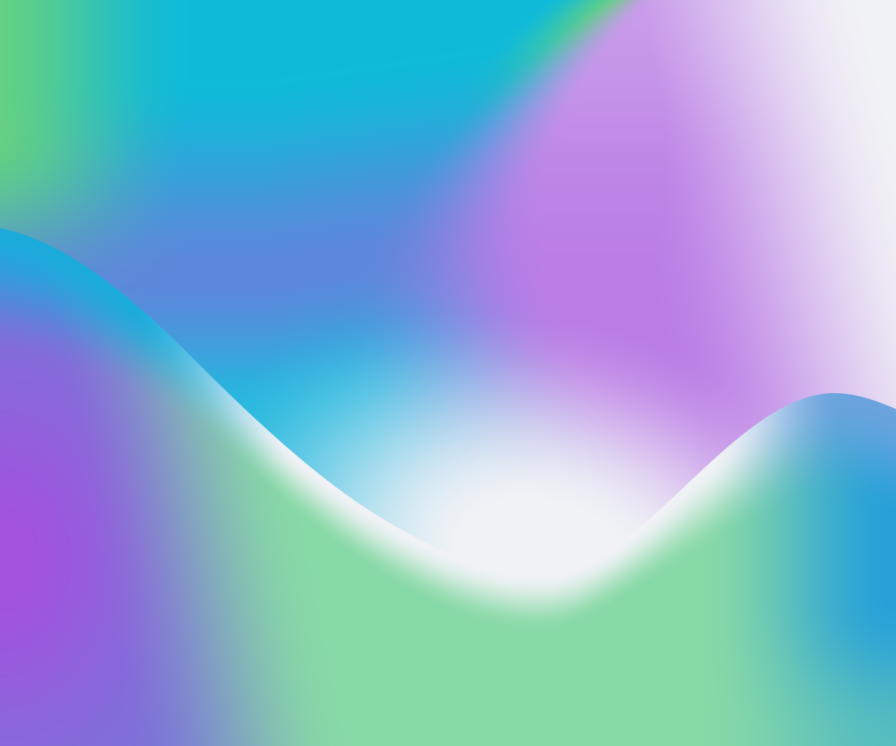
Give the GLSL for this background, as a WebGL 2 fragment shader.

```glsl
#version 300 es
precision highp float;
// Soft mesh-like gradient of cyan, violet and white behind a glowing green wave.

uniform vec2 u_resolution;
out vec4 outColor;

// Canvas space: x runs 0..ASPECT, y runs 0..1
const float ASPECT = 1.2;

const vec3 CYAN = vec3(0.06, 0.73, 0.85);
const vec3 LOW_CYAN = vec3(0.14, 0.72, 0.87);
const vec3 INDIGO = vec3(0.36, 0.53, 0.86);
const vec3 LEAF = vec3(0.40, 0.82, 0.50);
const vec3 ORCHID = vec3(0.73, 0.49, 0.90);
const vec3 PEARL = vec3(0.945, 0.95, 0.965);

const vec3 MINT = vec3(0.53, 0.85, 0.65);
const vec3 VIOLET = vec3(0.64, 0.32, 0.87);
const vec3 SLATE = vec3(0.47, 0.46, 0.85);
const vec3 OCEAN = vec3(0.15, 0.63, 0.85);
const vec3 RIM_CYAN = vec3(0.10, 0.67, 0.86);
const vec3 RIM_BLUE = vec3(0.42, 0.64, 0.87);

const vec2 GLOW_CENTER = vec2(0.734, 0.25);
const vec2 GLOW_RADII = vec2(0.50, 0.336);
const float GLOW_TILT = 0.15;

// Wave crest knots: x, height, slope
const int KNOTS = 7;
const vec3 WAVE[KNOTS] = vec3[KNOTS](
    vec3(0.0, 0.694, -0.2), vec3(0.25, 0.528, -1.0), vec3(0.5, 0.3125, -0.63),
    vec3(0.722, 0.231, 0.0), vec3(0.906, 0.3375, 0.95),
    vec3(1.117, 0.473, 0.0), vec3(1.2, 0.4515, -0.45));

// Falls smoothly from 1 at lo to 0 at hi
float fall(float lo, float hi, float v) {
    return 1.0 - smoothstep(lo, hi, v);
}

// Cubic Hermite curve through the knots
float waveHeight(float x) {
    float height = WAVE[0].y;
    for (int i = 0; i < KNOTS - 1; i++) {
        vec3 a = WAVE[i], b = WAVE[i + 1];
        if (x < a.x) break;
        float span = b.x - a.x;
        float t = clamp((x - a.x) / span, 0.0, 1.0);
        float s = 1.0 - t;
        height = mix(a.y, b.y, t * t * (3.0 - 2.0 * t))
               + span * t * s * (a.z * s - b.z * t);
    }
    return height;
}

vec3 backdrop(vec2 p) {
    // Cyan sky crossed by an indigo band
    float band = p.y - 0.63 - 0.15 * max(p.x - 0.35, 0.0);
    vec3 color = mix(CYAN, INDIGO, fall(0.0, 0.27, band));
    color = mix(LOW_CYAN, color, smoothstep(-0.19, 0.0, band));

    // Green corner
    float corner = fall(-0.03, 0.26, p.x) * smoothstep(0.58, 0.82, p.y);
    color = mix(color, LEAF, corner);

    // Curved boundary of the orchid field, sharper and greener at the top
    float rise = p.y - 0.609;
    float side = p.x - 0.602 - 1.555 * rise * rise;
    float softness = 0.034 + 0.28 * (1.0 - p.y);
    float top = (1.0 - p.y) / 0.09;
    color = mix(color, LEAF, smoothstep(-0.11, 0.0, side) * exp(-top * top));

    // Orchid fading to pearl at the right
    float pale = smoothstep(0.88, 1.28, p.x + 0.25 * (p.y - 0.55));
    pale = max(pale, 0.12 * smoothstep(0.6, 0.9, p.y));
    pale = mix(pale, 1.0, 0.15 * smoothstep(0.75, 1.0, p.y));
    vec3 field = mix(ORCHID, PEARL, pale);
    color = mix(color, field, smoothstep(-softness, softness, side));

    // Pearl glow in the valley
    vec2 g = p - GLOW_CENTER;
    g.y += GLOW_TILT * g.x;
    return mix(color, PEARL, fall(0.2, 1.0, length(g / GLOW_RADII)));
}

vec3 wave(vec2 p, float depth) {
    // Violet left, mint middle, ocean right
    vec2 v = (p - vec2(0.0, 0.25)) / vec2(0.19, 0.25);
    vec3 color = mix(SLATE, VIOLET, exp(-dot(v, v)));
    color = mix(color, MINT, smoothstep(0.12, 0.42, p.x + 0.2 * (p.y - 0.25)));
    float ocean = smoothstep(0.93, 1.2, p.x) * mix(0.5, 1.0, smoothstep(0.0, 0.2, p.y));
    color = mix(color, OCEAN, ocean);

    // Light along the crest
    vec3 rim = mix(RIM_CYAN, PEARL, smoothstep(0.17, 0.4, p.x));
    rim = mix(rim, RIM_BLUE, smoothstep(0.95, 1.13, p.x));
    float rimWidth = 0.08 + 0.09 * fall(0.0, 0.35, p.x) + 0.07 * smoothstep(0.8, 1.1, p.x);
    return mix(color, rim, fall(0.0, rimWidth, depth));
}

void main() {
    vec2 p = gl_FragCoord.xy / u_resolution * vec2(ASPECT, 1.0);
    float depth = waveHeight(p.x) - p.y;
    float blur = 0.75 * fwidth(depth);
    vec3 color = mix(backdrop(p), wave(p, max(depth, 0.0)), smoothstep(-blur, blur, depth));
    outColor = vec4(color, 1.0);
}
```
